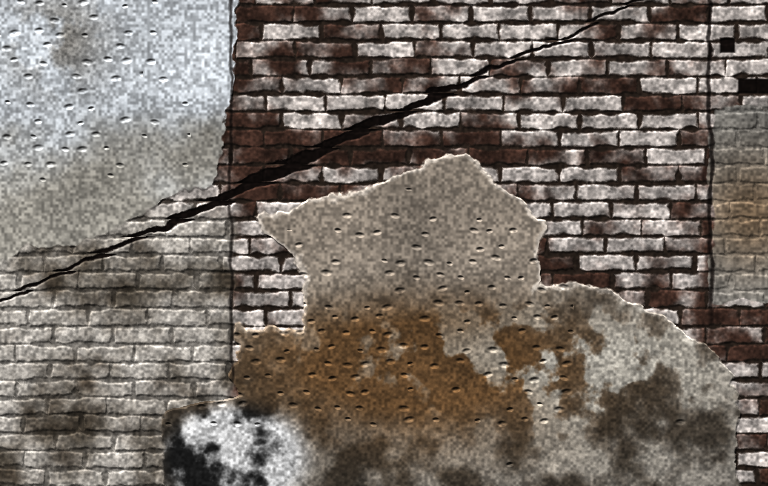
This texture is drawn by a Shadertoy shader. Its source:

```glsl
// A weathered wall: whitewashed bricks, broken plaster and a diagonal crack.
// Layers hold colour and height; two height samples give relief lit from above.
#define BRICK vec2(.122, .0367)
#define DENT_CELL vec2(.046, .03)
#define ROUGHNESS .045
#define RELIEF 1.15
#define GRAIN .55
#define LIGHT_STEP vec2(-.0015, .0036)

float hash(vec2 p) {
  vec3 q = fract(p.xyx * .1031);
  q += dot(q, q.yzx + 33.33);
  return fract((q.x + q.y) * q.z);
}
float noise(vec2 p) {
  vec2 i = floor(p), f = fract(p);
  f *= f * (3. - 2. * f);
  return mix(mix(hash(i), hash(i + vec2(1, 0)), f.x),
             mix(hash(i + vec2(0, 1)), hash(i + 1.), f.x), f.y);
}
float fbm(vec2 p) {
  float sum = 0., amp = .516;
  for (int i = 0; i < 5; i++) {
    sum += amp * noise(p);
    p = mat2(1.6, 1.2, -1.2, 1.6) * p + 7.3;
    amp *= .5;
  }
  return sum;
}
float ramp(float a, float b, float x) {
  float t = clamp((x - a) / (b - a), 0., 1.);
  return t * t * (3. - 2. * t);
}
float inside(float d) { return ramp(.003, -.003, d); }
float blob(vec2 d, vec2 radius) {
  d /= radius;
  return exp(-dot(d, d));
}
float box(vec2 d, vec2 halfSize) {
  d = abs(d) - halfSize;
  return inside(max(d.x, d.y));
}
// Distance to the central plaster: a sloping upper slab and a wide foot
float centralSheet(vec2 p) {
  float roof = min(.55 + .31 * (p.x - .525), .555 + .9 * (1.1 - p.x));
  float left = mix(.615, .53, ramp(.47, .53, p.y));
  float slab = max(max(left - p.x, p.x - 1.11), p.y - roof);
  float fall = max(p.x - 1.12, 0.);
  float top = .33 + .09 * ramp(1., 1.12, p.x) - 1.2 * fall * fall;
  left = mix(.34, .49, ramp(.15, .19, p.y));
  return min(slab, max(max(left - p.x, p.x - 1.52), p.y - top));
}
// Chisel marks: one jittered, flattened dent per cell
float dents(vec2 p, float density) {
  vec2 s = p / DENT_CELL;
  s.x += .5 * mod(floor(s.y), 2.);
  vec2 id = floor(s), jitter = vec2(hash(id), hash(id + 31.)) - .5;
  vec2 d = (fract(s) - .5 - .45 * jitter) * DENT_CELL;
  d.y += .35 * d.x * jitter.x;
  float size = .6 + .6 * hash(id + 57.);
  return ramp(1., .25, length(d / vec2(.012, .006)) / size) * step(hash(id + 83.), density);
}
// Colour in rgb, height in alpha
vec4 wallAt(vec2 p) {
  float coarse = fbm(p * 7.), mottle = fbm(p * 17. + 23.), fine = fbm(p * 38. + 9.);
  float rough = ROUGHNESS * (mottle - .5) + .022 * (fine - .5);

  // Bricks with bare reddish zones
  vec2 s = (p + .009 * (vec2(mottle, coarse) - .5)) / BRICK;
  float row = floor(s.y);
  s.x += .5 * mod(row, 2.) + .3 * hash(vec2(row, 3));
  vec2 f = fract(s), gap = min(f, 1. - f) * BRICK;
  float face = ramp(.001, .007, min(gap.x, gap.y) + .014 * (fine - .5));
  float bare = blob(p - vec2(.57, .76), vec2(.14, .25)) + blob(p - vec2(1.3, .42), vec2(.24, .11))
    + blob(p - vec2(1.55, .22), vec2(.1, .2)) + .6 * blob(p - vec2(.85, .68), vec2(.35, .06));
  float paint = ramp(0., .75, hash(floor(s)) + 1.8 * mottle - .65 - .65 * bare);
  vec3 tone = mix(vec3(.21, .145, .12), vec3(.65, .62, .6), paint) * (.45 + 1.1 * fine);
  vec4 wall = vec4(mix(vec3(.15, .12, .1), tone, face), .4 * face + .6 * fine);

  // Crumbling render at the lower left
  float mask = ramp(.01, -.01, p.x - .475 + rough) * ramp(.62, .52, p.y);
  tone = mix(vec3(.25, .225, .19), vec3(.66, .64, .61), ramp(.3, .68, .5 * (coarse + mottle)));
  wall = mix(wall, vec4(tone * (.8 + .25 * face), wall.a + 1.1 * mottle + .5 * fine - .5), mask * .9);

  // Pale plaster at the upper left
  float lower = mix(.45, .5, ramp(0., .06, p.x)) + .11 * ramp(.15, .42, p.x);
  mask = inside(max(p.x - .445 - .04 * ramp(.6, .95, p.y), lower - p.y) + rough);
  tone = mix(vec3(.59, .575, .54), vec3(.72, .74, .76), ramp(.58, .78, p.y + .3 * (coarse - .5)));
  float worn = blob(p - vec2(.12, .92), vec2(.1)) * ramp(.32, .52, mottle);
  tone = mix(tone * (.78 + .45 * coarse), vec3(.42, .4, .37), worn * .8);
  float dent = dents(p + .01, .55 * ramp(.48, .2, p.x) * step(.63, p.y));
  wall = mix(wall, vec4(tone, .9 + (.25 + worn) * fine - .7 * dent), mask);

  // Central plaster: taupe, then brown, with a grey flaking foot
  float edge = centralSheet(p) + rough, upper = ramp(.32, .48, p.y + .12 * (coarse - .5));
  tone = mix(vec3(.22, .2, .175), vec3(.49, .47, .44), ramp(.32, .65, mottle));
  tone = mix(tone, vec3(.36, .265, .17), min(1., 1.4 * blob(p - vec2(.86, .25), vec2(.36, .15))));
  tone = mix(tone, vec3(.515, .475, .43), upper) * (.75 + .5 * coarse);
  float flake = blob(p - vec2(1.28, .22), vec2(.25, .16)) + .5 * blob(p - vec2(.9, .27), vec2(.4, .08));
  tone = mix(tone, vec3(.64, .62, .58), ramp(.58, .69, mottle + .13 * flake) * min(flake, 1.));
  float salt = ramp(.3, .6, blob(p - vec2(.48, .06), vec2(.17, .12)));
  tone = mix(tone, mix(vec3(.1), vec3(.78), ramp(.38, .6, mottle)), salt);
  tone += .22 * ramp(.01, 0., abs(edge + .004)) * ramp(.2, .4, p.y);
  dent = dents(p, .75 * ramp(.62, .48, p.y) * step(.12, p.y) * step(p.x, 1.18));
  wall = mix(wall, vec4(tone, .9 + mix(.9, .25, upper) * fine - .8 * dent), inside(edge));

  // Plaster strip at the right
  tone = mix(vec3(.49, .48, .46), vec3(.43, .36, .285), blob(p - vec2(1.55, .56), vec2(.12)));
  mask = inside(max(1.468 - p.x, abs(p.y - .58) - .2) + rough);
  wall.rgb = mix(wall.rgb, tone * (.5 + coarse), mask);

  // Crack, seams and openings
  float crack = abs(p.y - .383 - .467 * p.x + .7 * rough + .012 * (f.y - .5));
  crack -= .004 + .011 * blob(p - vec2(.62, .67), vec2(.35, .25));
  float dark = inside(crack) * step(p.x, 1.35);
  dark = max(dark, .7 * inside(abs(p.x - .475 + .3 * rough) - .003) * ramp(.18, .25, p.y));
  dark = max(dark, .8 * inside(abs(p.x - 1.46 + .4 * rough) - .004) * ramp(.3, .4, p.y));
  dark = max(dark, box(p - vec2(1.555, .823), vec2(.036, .015)));
  dark = max(dark, box(p - vec2(1.497, .907), vec2(.015)));
  wall = mix(wall, vec4(.06, .045, .04, wall.a - .4), dark);
  wall.rgb *= 1. + GRAIN * (noise(p * 170.) - .5);
  return wall;
}
void mainImage(out vec4 fragColor, in vec2 fragCoord) {
  vec2 p = fragCoord / iResolution.y;
  vec4 wall = wallAt(p);
  float slope = wall.a - wallAt(p + LIGHT_STEP).a;
  fragColor = vec4(wall.rgb * clamp(1. + RELIEF * slope, .22, 1.55), 1);
}
```
